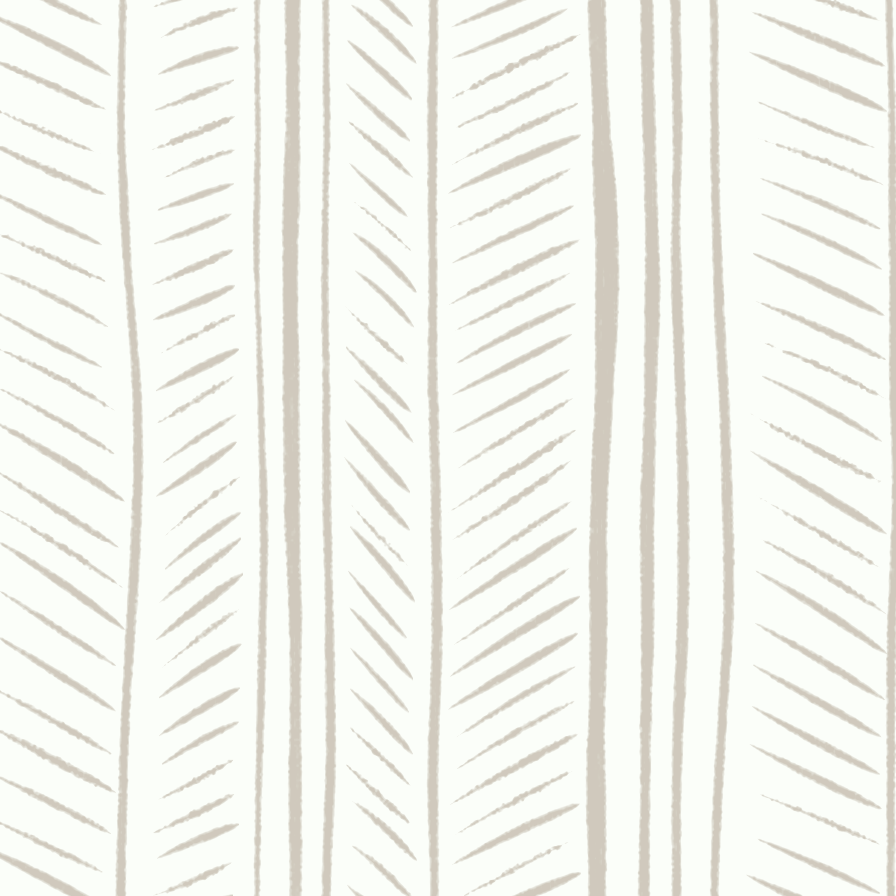
Write a three.js fragment shader that draws this pattern.

```glsl
varying vec2 vUv;

const vec3 GROUND = vec3(0.985, 0.995, 0.975);
const vec3 DRY_INK = vec3(0.89, 0.885, 0.85);
const vec3 FULL_INK = vec3(0.815, 0.79, 0.74);

const float EDGE = 0.0009;          // softness of painted edges
const float FRINGE = 0.0026;        // depth of the dry rim of a mark
const float BELL_WIDTH = 0.23;      // height over which marks bow
const float STEEPEST = 0.37;        // height where strokes slope most
const float WOBBLE = 0.0022;        // sideways waver of stems
const float JITTER = 0.24;          // uneven stroke spacing

// Stems: base x, bow, height of bow, half width
const vec4 STEM_1 = vec4(0.1360, 0.0180, 0.48, 0.0058);
const vec4 STEM_2 = vec4(0.2865, 0.0075, 0.35, 0.0044);
const vec4 STEM_3 = vec4(0.3285, -0.003, 0.68, 0.0088);
const vec4 STEM_4 = vec4(0.3635, 0.0060, 0.24, 0.0052);
const vec4 STEM_5 = vec4(0.4830, 0.0040, 0.38, 0.0063);
const vec4 STEM_6 = vec4(0.6660, 0.0100, 0.70, 0.0112);
const vec4 STEM_7 = vec4(0.7200, 0.0070, 0.64, 0.0077);
const vec4 STEM_8 = vec4(0.7540, 0.0095, 0.42, 0.0065);
const vec4 STEM_9 = vec4(0.7970, 0.0175, 0.38, 0.0062);
const vec4 STEM_10 = vec4(0.9935, 0.0065, 0.50, 0.0054);

// Stroke columns, placing: centre x, half span, strokes per height, phase
// Stroke columns, form: slope, added slope, drift, half width
const vec4 PLACE_A = vec4(0.049, 0.072, 21.33, 0.30);
const vec4 FORM_A = vec4(-0.46, -0.20, 0.016, 0.0064);
const vec4 PLACE_B = vec4(0.219, 0.046, 26.30, 0.51);
const vec4 FORM_B = vec4(0.36, 0.42, 0.004, 0.0064);
const vec4 PLACE_C = vec4(0.425, 0.036, 23.50, 0.60);
const vec4 FORM_C = vec4(-0.88, -0.24, 0.0, 0.0058);
const vec4 PLACE_D = vec4(0.573, 0.071, 26.76, 0.75);
const vec4 FORM_D = vec4(0.46, 0.20, 0.0, 0.0064);
const vec4 PLACE_E = vec4(0.914, 0.074, 21.70, 0.80);
const vec4 FORM_E = vec4(-0.40, -0.22, 0.0, 0.0064);

float hash(vec2 p) {
  vec3 q = fract(vec3(p.xyx) * 0.1031);
  q += dot(q, q.yzx + 33.33);
  return fract((q.x + q.y) * q.z);
}

float noise(vec2 p) {
  vec2 i = floor(p), f = fract(p);
  f = f * f * (3.0 - 2.0 * f);
  return mix(mix(hash(i), hash(i + vec2(1.0, 0.0)), f.x),
             mix(hash(i + vec2(0.0, 1.0)), hash(i + vec2(1.0)), f.x), f.y);
}

float bell(float y, float peak) {
  float d = (y - peak) / BELL_WIDTH;
  return exp(-d * d);
}

// Depth inside a hand-drawn vertical line, negative outside
float stem(vec2 p, vec4 s) {
  float seed = s.x * 97.0;
  float b = bell(p.y, s.z);
  float x = s.x + s.y * b + WOBBLE * 2.0 * (noise(vec2(p.y * 7.0, seed)) - 0.5);
  float swell = 0.78 + 0.22 * b + 0.3 * noise(vec2(p.y * 9.0, seed + 20.0));
  return s.w * swell - abs(p.x - x);
}

// Depth inside a column of tapered slanting strokes
float strokes(vec2 p, vec4 place, vec4 form, float grain) {
  float slant = form.x + form.y * bell(p.y, STEEPEST);
  float nearest = floor((p.y - slant * (p.x - place.x)) * place.z - place.w + 0.5);
  float depth = -1.0;
  for (int k = -2; k <= 2; k++) {
    float i = nearest + float(k);
    vec2 seed = vec2(i + 50.0, place.x * 211.0);
    float r1 = hash(seed), r2 = hash(seed + 7.3);
    float r3 = hash(seed + 19.1), r4 = hash(seed + 31.7);

    float y = (i + place.w + JITTER * (r1 - 0.5)) / place.z;
    float b = bell(y, STEEPEST);
    float slope = form.x + form.y * b + 0.08 * (r2 - 0.5);
    float x = p.x - place.x - form.z * b - 0.009 * (r3 - 0.5);
    float t = x / (place.y * (0.9 + 0.16 * r4));

    // Fuller toward the right end, with a slight arch
    float taper = sqrt(max(1.0 - t * t, 0.0)) * (0.85 + 0.22 * t);
    float arch = 0.006 * (r3 - 0.35) * (1.0 - t * t);
    float off = (p.y - y - slope * x - arch) / sqrt(1.0 + slope * slope);
    float dryness = 0.0035 * r2 * r2 * grain;
    float d = form.w * (0.75 + 0.35 * r4) * taper - abs(off) - dryness;
    depth = max(depth, abs(t) < 1.0 ? d : -1.0);
  }
  return depth;
}

void main() {
  vec2 p = vUv;
  float grain = 0.65 * noise(p * 310.0) + 0.35 * noise(p * 130.0 + 40.0);
  float streak = noise(p * vec2(420.0, 22.0));

  // Vertical stems
  float stems = max(max(stem(p, STEM_1), stem(p, STEM_2)), stem(p, STEM_3));
  stems = max(stems, max(stem(p, STEM_4), stem(p, STEM_5)));
  stems = max(stems, max(stem(p, STEM_6), stem(p, STEM_7)));
  stems = max(stems, max(stem(p, STEM_8), stem(p, STEM_9)));
  stems = max(stems, stem(p, STEM_10)) - 0.0012 * streak * grain;

  // Slanting strokes
  float marks = max(strokes(p, PLACE_A, FORM_A, grain), strokes(p, PLACE_B, FORM_B, grain));
  marks = max(marks, strokes(p, PLACE_C, FORM_C, grain));
  marks = max(marks, strokes(p, PLACE_D, FORM_D, grain));
  marks = max(marks, strokes(p, PLACE_E, FORM_E, grain));

  // Ink with a grainy, paler rim
  float depth = max(stems, marks);
  float cover = smoothstep(-EDGE, EDGE, depth - 0.5 * FRINGE * (grain - 0.3));
  float load = smoothstep(0.0, FRINGE, depth - FRINGE * (grain - 0.35));
  load *= 1.0 - 0.4 * smoothstep(0.65, 0.95, 0.5 * (streak + grain));
  gl_FragColor = vec4(mix(GROUND, mix(DRY_INK, FULL_INK, load), cover), 1.0);
}
```
